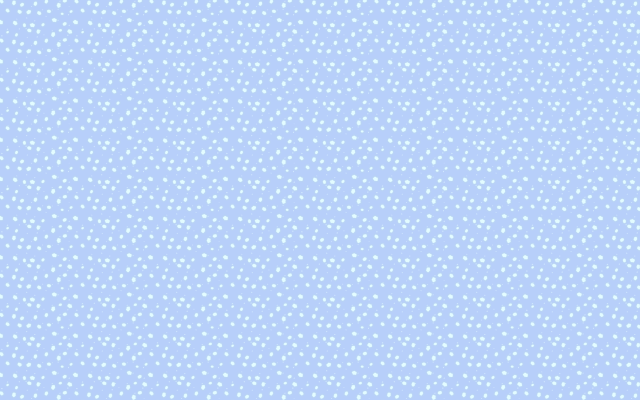
Give the GLSL for this pattern, as a Shadertoy shader.

```glsl
const vec3 SKY   = vec3(0.718, 0.810, 0.982);
const vec3 HALO  = vec3(0.722, 0.825, 0.958);
const vec3 CREAM = vec3(0.890, 0.990, 1.000);

const vec2 TILE  = vec2(0.1875, 0.098);  // repeat size in canvas heights
const vec2 CELLS = vec2(7.0, 4.0);       // grains per repeat

vec2 hash2(vec2 p, float seed) {
    vec3 q = fract(vec3(p.xyx + seed) * vec3(0.1031, 0.1030, 0.0973));
    q += dot(q, q.yzx + 33.33);
    return fract((q.xx + q.yz) * q.zy);
}

// Signed distance to a slightly squashed, angular grain
float grainDistance(vec2 p, float radius, vec2 shape) {
    float turn = 6.2832 * shape.x;
    float angle = atan(p.y, p.x + 1e-6);
    float wobble = 0.12 * cos(2.0 * angle + turn)
                 + 0.07 * cos(5.0 * angle - turn * 3.0) * shape.y;
    return length(p) - radius * (1.0 + wobble);
}

// Nearest grain on a jittered grid that repeats with the tile
float scatter(vec2 uv, vec2 radiusRange, float jitter, float seed) {
    vec2 cellSize = TILE / CELLS;
    vec2 home = floor(uv / cellSize);
    float nearest = 1.0;
    for (int y = -1; y <= 1; y++) {
        for (int x = -1; x <= 1; x++) {
            vec2 cell = home + vec2(x, y);
            vec2 id = mod(cell, CELLS);
            vec2 offset = (hash2(id, seed) - 0.5) * jitter;
            vec2 shape = hash2(id, seed + 17.0);
            float stagger = 0.5 * mod(id.y, 2.0);
            vec2 center = (cell + 0.5 + offset + vec2(stagger - 0.25, 0.0)) * cellSize;
            float radius = mix(radiusRange.x, radiusRange.y, sqrt(shape.y));
            nearest = min(nearest, grainDistance(uv - center, radius, shape));
        }
    }
    return nearest;
}

float coverage(float dist, float softness) {
    return 1.0 - smoothstep(-softness, softness, dist);
}

void mainImage(out vec4 fragColor, in vec2 fragCoord) {
    vec2 uv = fragCoord / iResolution.y;
    float softness = 0.0008 + 0.45 / iResolution.y;

    // Large grains, and fine specks between them
    float grains = scatter(uv, vec2(0.0024, 0.0055), 0.55, 3.0);
    float specks = scatter(uv + 0.5 * TILE / CELLS, vec2(0.0004, 0.0013), 0.7, 41.0);

    // Faint tint around the grains, then the grains themselves
    float halo = 1.0 - smoothstep(0.0012, 0.0056, grains);
    vec3 color = mix(SKY, HALO, halo);
    color = mix(color, CREAM, 0.6 * coverage(specks, softness));
    color = mix(color, CREAM, coverage(grains, softness));

    fragColor = vec4(color, 1.0);
}
```
